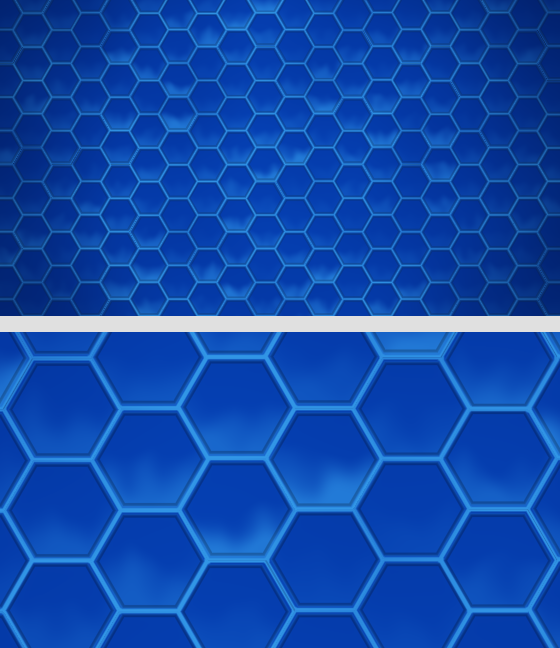
Top, the full canvas; bottom, a detail of the centre.
Reproduce this pattern procedurally as a Shadertoy shader.

```glsl
// Glossy blue hexagonal tiles with bright seams, uneven heights and soft reflections.

#define ROW 0.1065                   // tile height, in canvas heights
#define COL (ROW * 0.8660)           // distance between columns
#define ORIGIN vec2(0.0463, 0.0325)  // centre of tile (0, 0) from canvas centre
#define JITTER 0.0032                // random displacement of tiles
#define SEAM 0.0023                  // half width of the bright seams
#define BEVEL 0.0056                 // inset of the groove inside each tile
#define DEEP vec3(0.008, 0.165, 0.55)
#define BLUE vec3(0.02, 0.25, 0.70)
#define SKY vec3(0.14, 0.49, 0.85)
#define EDGE vec3(0.20, 0.60, 0.91)

vec2 hash22(vec2 p) {
    vec3 a = fract(p.xyx * vec3(0.1031, 0.1030, 0.0973));
    a += dot(a, a.yzx + 33.33);
    return fract((a.xx + a.yz) * a.zy);
}

float gradientCorner(vec2 cell, vec2 offset, vec2 f) {
    return dot(hash22(cell + offset) * 2.0 - 1.0, f - offset);
}

float gradientNoise(vec2 p) {
    vec2 i = floor(p), f = fract(p);
    vec2 u = f * f * f * (f * (f * 6.0 - 15.0) + 10.0);
    float low = mix(gradientCorner(i, vec2(0, 0), f), gradientCorner(i, vec2(1, 0), f), u.x);
    float high = mix(gradientCorner(i, vec2(0, 1), f), gradientCorner(i, vec2(1, 1), f), u.x);
    return mix(low, high, u.y);
}

// Distance from the centre of a flat-topped hexagon, equal to its apothem on the edge
float hexRadius(vec2 p) {
    p = abs(p);
    return max(p.y, dot(p, vec2(0.8660, 0.5)));
}

vec2 tileCentre(vec2 id) {
    return ORIGIN + vec2(id.x * COL, (id.y + 0.5 * mod(id.x, 2.0)) * ROW);
}

// Raised tiles lean away from the middle; all slip a little at random
vec2 tileShift(vec2 id, vec2 centre) {
    vec2 r = hash22(id + 71.0) - 0.5;
    return JITTER * (r + 1.6 * r.y * centre);
}

void mainImage(out vec4 fragColor, in vec2 fragCoord) {
    vec2 p = (fragCoord - 0.5 * iResolution.xy) / iResolution.y;
    float aa = 1.0 / iResolution.y;

    // Nearest two tiles give the owner and the shared border
    float column = floor((p.x - ORIGIN.x) / COL + 0.5);
    float nearest = 9.0, second = 9.0;
    vec2 id = vec2(0), local = vec2(0);
    for (int i = -1; i <= 1; i++) {
        float x = column + float(i);
        float row = floor((p.y - tileCentre(vec2(x, 0)).y) / ROW + 0.5);
        for (int j = -1; j <= 1; j++) {
            vec2 candidate = vec2(x, row + float(j));
            vec2 centre = tileCentre(candidate);
            vec2 q = p - centre - tileShift(candidate, centre);
            float d = hexRadius(q);
            if (d < nearest) {
                second = nearest;
                nearest = d;
                id = candidate;
                local = q;
            } else {
                second = min(second, d);
            }
        }
    }
    float border = 0.5 * (second - nearest);
    float inset = 0.5 * ROW - nearest;
    vec2 rnd = hash22(id + 17.0);
    vec2 uv = local / ROW;

    // Light pooled around the middle of the canvas
    float pool = exp(-dot(p * vec2(1.15, 0.8), p * vec2(1.15, 0.8)) * 1.5);
    float broad = gradientNoise(p * 3.0 + 8.0);

    // Tile face: dark above, with a wavy reflection rising from the bottom
    vec3 color = mix(DEEP, BLUE, clamp(0.05 + 0.9 * pool + 0.3 * broad - 0.2 * uv.y, 0.0, 1.1));
    float wave = gradientNoise(uv * vec2(3.0, 2.0) + rnd * 40.0);
    float level = uv.y + 0.32 * wave - 0.35 * uv.x * uv.x;
    float sheen = 1.0 - smoothstep(-0.48, 0.12 * rnd.x, level);
    float strength = (0.16 + 0.95 * rnd.y * rnd.y) * (0.3 + 0.75 * pool) + 0.35 * broad;
    color = mix(color, SKY, sheen * clamp(strength, 0.05, 0.95));

    // Groove and thin highlight around the face
    float groove = 1.0 - smoothstep(0.0008, 0.0008 + 1.5 * aa, abs(inset - BEVEL));
    float rim = 1.0 - smoothstep(0.0, 2.0 * aa, abs(inset - BEVEL + 0.0016));
    color *= 1.0 - 0.22 * groove;
    color = mix(color, SKY, 0.22 * rim);

    // Dark gaps where neighbouring tiles have slipped apart
    float gap = smoothstep(0.0002, 0.0016, -inset);
    float seam = 1.0 - smoothstep(SEAM - aa, SEAM + aa, border);
    float glow = exp(-border / 0.003);
    float lit = clamp(0.42 + 0.5 * pool + 0.6 * broad + 0.2 * (rnd.x - 0.5), 0.25, 0.95);
    color = mix(color, SKY, 0.18 * glow * lit);
    color = mix(color, EDGE, seam * lit);
    color = mix(color, DEEP * 0.5, 0.55 * gap * (1.0 - 0.6 * pool));

    // Darker sides and corners
    color *= 1.0 - 0.22 * smoothstep(0.45, 1.05, length(p));
    fragColor = vec4(color, 1.0);
}
```
